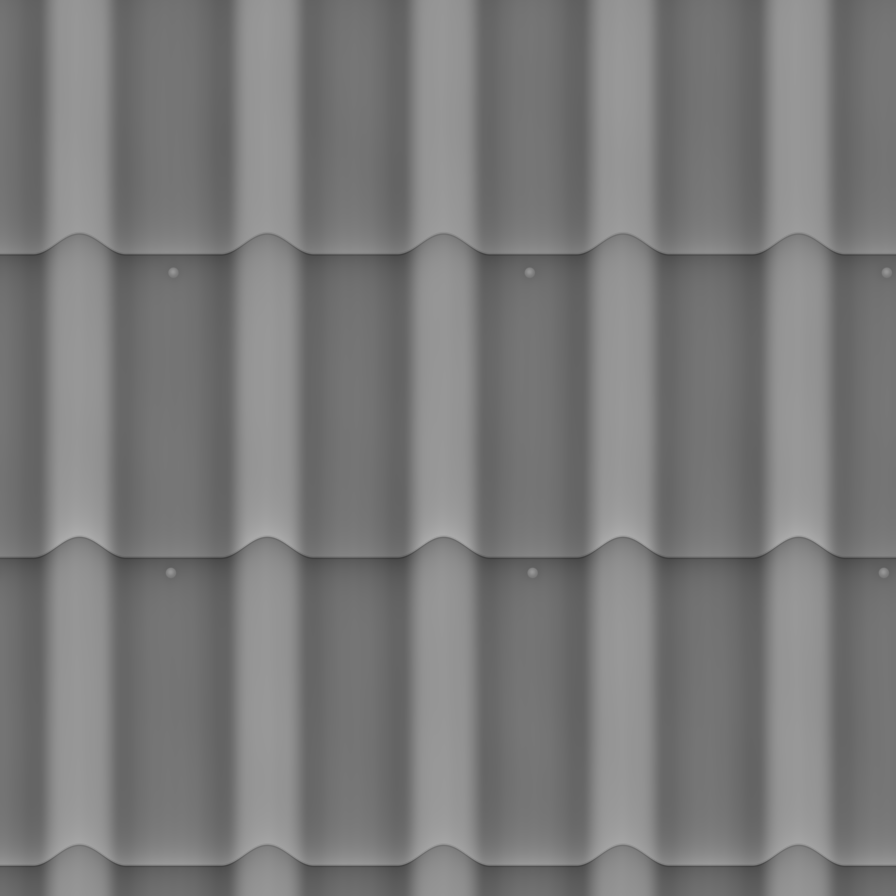
Write a Shadertoy shader that draws this texture map.

```glsl
// Grey pressed-metal roof: five rounded ribs across, three overlapping courses down.
// A rib profile shades each column and lifts the course edge; glow and shadow
// follow that edge, and layered sines vary the spacing and the finish.

const float TAU = 6.2831853;
const float RIBS = 5.0;
const float COURSES = 3.0;
const float PAN_TONE = 0.46;
const float TROUGH_DEPTH = 0.068;
const float RIB_TONE = 0.592;

// Horizontal centre of a rib, with slightly uneven spacing.
float ribCenter(float rib) {
    float a = TAU * rib / RIBS;
    return 0.0938 + rib / RIBS + 0.0038 * sin(a - 0.79) + 0.0029 * sin(2.0 * a - 0.956);
}

// Height of the flat part of a course edge, measured downward.
float courseEdge(float course) {
    return 0.2908 + course / COURSES + 0.0092 * sin(TAU * course / COURSES - 2.285);
}

float bell(float x, float width) {
    return exp(-x * x / (width * width));
}

// Weight of the rib crown: 1 on the crown, 0 on the pan.
float ribMask(float d) {
    return 1.0 - smoothstep(0.021, 0.046, abs(d));
}

// Tone across one rib and the pans beside it.
float profileTone(float d, float crown) {
    float trough = bell(d + 0.050, 0.024) + 0.85 * bell(d - 0.049, 0.022);
    float base = PAN_TONE - TROUGH_DEPTH * trough;
    float top = RIB_TONE - 0.02 * smoothstep(0.0, 0.03, abs(d + 0.003));
    return mix(base, top, crown);
}

// Upward bulge of the course edge over a rib.
float edgeLift(float d) {
    return 0.0117 * (1.0 + cos(0.5 * TAU * min(abs(d) / 0.052, 1.0)));
}

// Light gathered above the edge and shadow cast below it.
float overlapTone(float s, float crown, float course, float aa) {
    float a = TAU * course / COURSES;
    float glow = mix(0.107 - 0.052 * sin(a), 0.057 - 0.040 * cos(a + 0.43), crown);
    float shade = mix(0.105, 0.115, crown) + 0.015 * sin(a);
    float above = glow * exp(-max(-s, 0.0) / 0.021);
    float below = -shade * exp(-max(s, 0.0) / 0.020);
    float lip = -0.05 * (1.0 - smoothstep(0.0008, 0.0015 + aa, abs(s)));
    return mix(above, below, smoothstep(-aa, aa, s)) + lip;
}

// Small domed fastener: x is its tone, y its coverage.
vec2 fastener(vec2 q, float aa) {
    float r = length(q);
    float dome = 0.46 + 0.13 * bell(length(q + vec2(0.0005, 0.001)), 0.0042);
    return vec2(dome, 1.0 - smoothstep(0.0058 - aa, 0.0058 + aa, r));
}

// Faint unevenness of the coating, periodic over the canvas.
float finish(vec2 p) {
    vec2 w = TAU * p;
    return 0.0025 * sin(7.0 * w.x + 2.0 * sin(3.0 * w.y))
         + 0.0020 * sin(5.0 * w.y + 1.5 * sin(4.0 * w.x))
         + 0.0015 * sin(61.0 * w.x + sin(2.0 * w.y));
}

void mainImage(out vec4 fragColor, in vec2 fragCoord) {
    vec2 uv = fragCoord / iResolution.xy;
    vec2 p = vec2(uv.x, 1.0 - uv.y);
    float aa = 0.9 / min(iResolution.x, iResolution.y);

    // Nearest rib and nearest course edge.
    float column = (p.x - 0.0938) * RIBS;
    float d = p.x - ribCenter(floor(column + 0.5));
    float crown = ribMask(d);
    float y = p.y + edgeLift(d);
    float course = floor((y - 0.2908) * COURSES + 0.5);
    float s = y - courseEdge(course);

    float tone = profileTone(d, crown) + overlapTone(s, crown, course, aa) + finish(p);

    // Fasteners sit in alternate pans below two of the three edges.
    float pan = floor(column);
    float row = mod(course, COURSES);
    float used = step(mod(mod(pan, RIBS), 2.0), 0.5) * step(row, 1.5);
    vec2 spot = vec2(0.5 * (ribCenter(pan) + ribCenter(pan + 1.0)),
                     courseEdge(course) + 0.0205 - 0.0035 * row);
    spot.x -= 0.002 + 0.002 * sin(pan * 1.7 + row * 2.0 - 1.6);
    vec2 stud = fastener(p - spot, aa);
    tone -= 0.025 * used * bell(length(p - spot), 0.009);
    tone = mix(tone, stud.x, used * stud.y);

    fragColor = vec4(vec3(clamp(tone, 0.0, 1.0)), 1.0);
}
```
